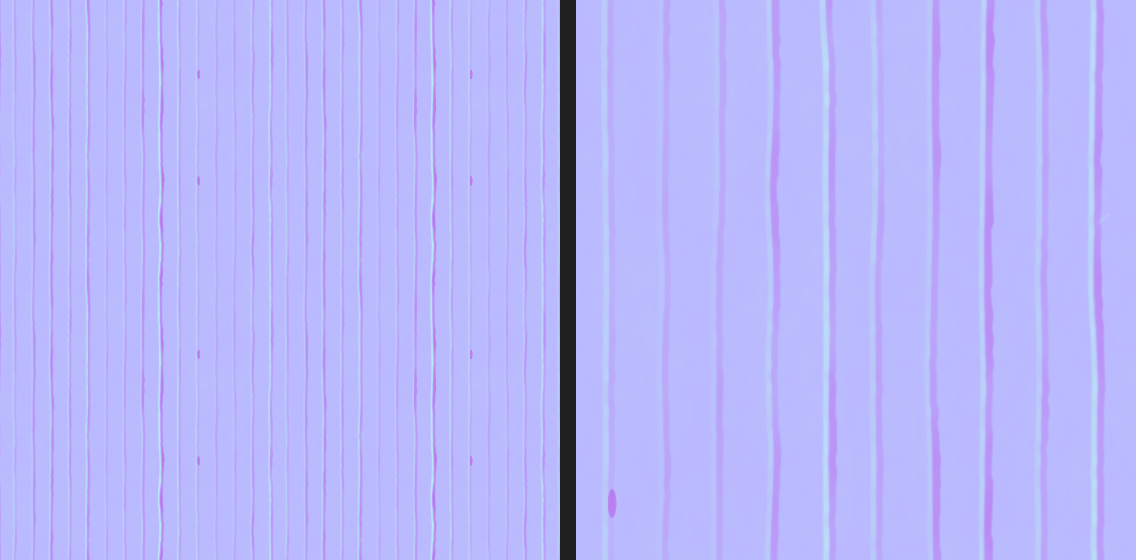
Left: the whole. Right: its middle third, enlarged.
Write a WebGL 1 fragment shader that draws this texture map.

```glsl
precision highp float;
// Normal-map style sheet of narrow vertical boards, about two tiles each way.
// Each seam pairs a lit mint edge with a shaded violet edge; periodic value
// noise makes the seams wander, fray and fade, and a few chips repeat per tile.

uniform vec2 u_resolution;

const vec2 TILE = vec2(0.4865, 0.5);  // tile size on the canvas
const float SEAMS = 15.0;             // seams in one tile
const float SPAN = 14.9;              // tile width in boards; one board is narrower
const float TALL = 15.3;              // tile height in boards
const float FIRST_SEAM = 0.0535;      // position of seam 0 across the tile

// Strength of the lit and the shaded edge, seam by seam
const mat4 LIT = mat4(
  0.45, 0.35, 0.60, 0.50,
  0.80, 0.25, 0.40, 0.45,
  1.25, 0.65, 0.50, 0.18,
  0.20, 0.45, 0.80, 0.00);
const mat4 SHADED = mat4(
  0.40, 0.75, 0.80, 0.55,
  0.75, 0.38, 0.45, 0.80,
  1.10, 0.45, 0.25, 0.38,
  0.42, 0.60, 0.65, 0.00);

float hash(vec2 p) {
  vec3 q = fract(p.xyx * vec3(0.1031, 0.1030, 0.0973));
  q += dot(q, q.yzx + 33.33);
  return fract((q.x + q.y) * q.z);
}

// Value noise that repeats after a whole number of cells
float noise(vec2 p, vec2 period) {
  vec2 i = floor(p);
  vec2 f = fract(p);
  f = f * f * (3.0 - 2.0 * f);
  vec2 a = mod(i, period);
  vec2 b = mod(i + 1.0, period);
  return mix(mix(hash(a), hash(vec2(b.x, a.y)), f.x),
             mix(hash(vec2(a.x, b.y)), hash(b), f.x), f.y);
}

// Noise along one seam
float along(float seam, float v, float cells, float seed) {
  return noise(vec2(seam + seed, v * cells), vec2(97.0, cells));
}

vec4 oneHot(float i) {
  return 1.0 - step(0.5, abs(vec4(0.0, 1.0, 2.0, 3.0) - i));
}

float pick(mat4 table, float i) {
  return dot(table * oneHot(floor((i + 0.5) / 4.0)), oneHot(mod(i, 4.0)));
}

float band(float d, float halfWidth, float soft) {
  return 1.0 - smoothstep(halfWidth - soft, halfWidth + soft, abs(d));
}

float segment(vec2 p, vec2 a, vec2 b) {
  vec2 ab = b - a;
  return length(p - a - ab * clamp(dot(p - a, ab) / dot(ab, ab), 0.0, 1.0));
}

// Slope across a seam: positive on the lit edge, negative on the shaded one
float seamSlope(float d, float seam, float v, float soft) {
  float lit = pick(LIT, seam);
  float shaded = pick(SHADED, seam);
  float wander = along(seam, v, 9.0, 0.0) - 0.5;
  float fray = along(seam, v, 70.0, 20.0);
  float fade = along(seam, v, 14.0, 40.0);
  d -= wander * (0.03 + 0.07 * shaded) + (fray - 0.5) * 0.02;
  float litEdge = band(d + 0.055, 0.045 + 0.015 * lit, soft);
  float shadeWidth = 0.045 + shaded * (0.02 + 0.045 * fade * fray);
  float shadeEdge = band(d - 0.055, shadeWidth, soft);
  return 0.135 * lit * litEdge * (0.75 + 0.5 * fray)
       - 0.19 * shaded * shadeEdge * (0.6 + 0.65 * fade);
}

// Oval dent beside a seam
float dent(vec2 p, float soft) {
  return 1.0 - smoothstep(1.0 - soft * 4.0, 1.0 + soft * 4.0,
                          length(p / vec2(0.08, 0.26)));
}

// Short slanted splinter beside a seam
float splinter(vec2 p, float soft) {
  return band(segment(p, vec2(0.04, 0.0), vec2(0.21, 0.14)), 0.02, soft);
}

// Flat base tint tilted by a slope
vec3 tiltColour(float slope) {
  float blue = 1.0 - min(abs(slope) * 0.4, 0.02) - 0.7 * slope * slope;
  return vec3(0.73, 0.73 + slope, blue);
}

void main() {
  vec2 uv = gl_FragCoord.xy / u_resolution;
  vec2 cell = fract(uv / TILE - vec2(FIRST_SEAM, 0.0));
  float soft = max(0.03, 0.75 * SPAN / (TILE.x * u_resolution.x));

  // Nearest seam, wrapping the narrower last board
  float x = cell.x * SPAN;
  if (x > SPAN - 0.45) x -= SPAN;
  float seam = mod(floor(x + 0.5), SEAMS);
  float d = x - floor(x + 0.5);
  float slope = seamSlope(d, seam, cell.y, soft);

  // Chips that recur in every tile
  float onDented = band(seam - 10.0, 0.5, 0.1);
  float onSplintered = band(seam - 4.0, 0.5, 0.1);
  for (int i = 0; i < 2; i++) {
    float n = float(i);
    vec2 dentAt = vec2(d - 0.07, (cell.y - 0.734 + 0.38 * n) * TALL);
    vec2 splinterAt = vec2(d, (cell.y - 0.448 + 0.38 * n) * TALL);
    slope -= 0.2 * onDented * dent(dentAt, soft);
    slope += 0.06 * onSplintered * splinter(splinterAt, soft);
  }

  // Faint painted grain and broad patches
  float grain = noise(cell * vec2(90.0, 60.0), vec2(90.0, 60.0)) - 0.5;
  float patchTone = noise(cell * vec2(15.0, 8.0), vec2(15.0, 8.0)) - 0.5;
  slope += 0.014 * grain + 0.01 * patchTone;
  gl_FragColor = vec4(tiltColour(slope), 1.0);
}
```
